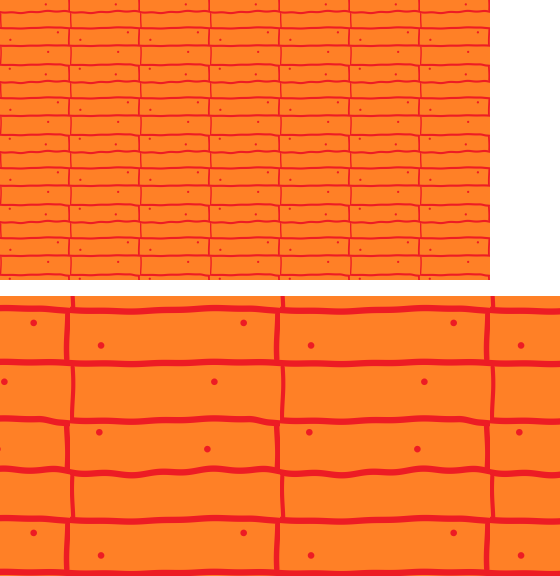
Top, the full canvas; bottom, a detail of the centre.
Give the GLSL for this texture, as a Shadertoy shader.

```glsl
const vec3 PLANK = vec3(1.0, 0.50, 0.15);
const vec3 INK = vec3(0.93, 0.11, 0.14);
const vec3 MARGIN = vec3(1.0);

const vec2 REPEATS = vec2(8.0, 4.0);     // tile grid over the full canvas
const float FILLED_COLUMNS = 7.0;        // remaining columns stay blank
const float UNITS = 96.0;                // tile side in drawing units
const float TAU = 6.2831853;

// One entry per horizontal seam, measured down from the tile top
const vec4 SEAM_Y = vec4(16.4, 38.3, 62.6, 88.7);
const vec4 SEAM_SWAY = vec4(1.1, 0.7, 0.4, 0.6);
const vec4 SEAM_RIPPLE = vec4(0.5, 0.15, 0.15, 0.2);
const vec4 SEAM_END = vec4(-0.4, 0.5, 0.0, 1.5);

const float SEAM_WIDTH = 2.9;
const float LEFT_JOINT_X = 1.2;
const float RIGHT_JOINT_X = 94.7;
const float LEFT_JOINT_WIDTH = 1.9;
const float RIGHT_JOINT_WIDTH = 2.5;
const float JOINT_SWAY = 0.3;

const float NAIL_RADIUS = 1.5;
const vec2 NAILS[5] = vec2[5](
    vec2(62.8, 6.0), vec2(79.4, 44.3), vec2(14.2, 54.6),
    vec2(66.0, 71.2), vec2(13.4, 94.3));

// Heights of the four hand-drawn seams at a horizontal position in the tile
vec4 seamHeights(float x) {
    float t = x / UNITS;
    return SEAM_Y
        + SEAM_SWAY * sin(TAU * t)
        + SEAM_RIPPLE * cos(4.0 * TAU * (t - 0.8))
        + SEAM_END * smoothstep(0.85, 0.95, t);
}

float seamDistance(vec2 p, vec4 heights) {
    vec4 d = abs(p.y - heights);
    return min(min(d.x, d.y), min(d.z, d.w)) - 0.5 * SEAM_WIDTH;
}

// Upright joints alternate between the two tile sides from row to row
float jointDistance(vec2 p, vec4 heights) {
    float row = dot(step(heights, vec4(p.y)), vec4(1.0));
    float odd = mod(row, 2.0);
    float x = mix(RIGHT_JOINT_X, LEFT_JOINT_X, odd);
    float width = mix(RIGHT_JOINT_WIDTH, LEFT_JOINT_WIDTH, odd);
    x += JOINT_SWAY * sin(TAU * p.y / UNITS * 3.0);
    return abs(p.x - x) - 0.5 * width;
}

float nailDistance(vec2 p) {
    float d = UNITS;
    for (int i = 0; i < NAILS.length(); i++) {
        d = min(d, length(p - NAILS[i]) - NAIL_RADIUS);
    }
    return d;
}

float coverage(float d, float pixel) {
    return clamp(0.5 - d / pixel, 0.0, 1.0);
}

void mainImage(out vec4 fragColor, in vec2 fragCoord) {
    vec2 uv = fragCoord / iResolution.xy;
    vec2 grid = vec2(uv.x, 1.0 - uv.y) * REPEATS;
    vec2 p = fract(grid) * UNITS;
    float pixel = UNITS * REPEATS.y / iResolution.y;

    // Ink: seams, joints and nails
    vec4 heights = seamHeights(p.x);
    float d = min(seamDistance(p, heights), jointDistance(p, heights));
    d = min(d, nailDistance(p));
    vec3 color = mix(PLANK, INK, coverage(d, pixel));

    // Blank strip on the right
    float wall = coverage((grid.x - FILLED_COLUMNS) * UNITS, pixel);
    fragColor = vec4(mix(MARGIN, color, wall), 1.0);
}
```
